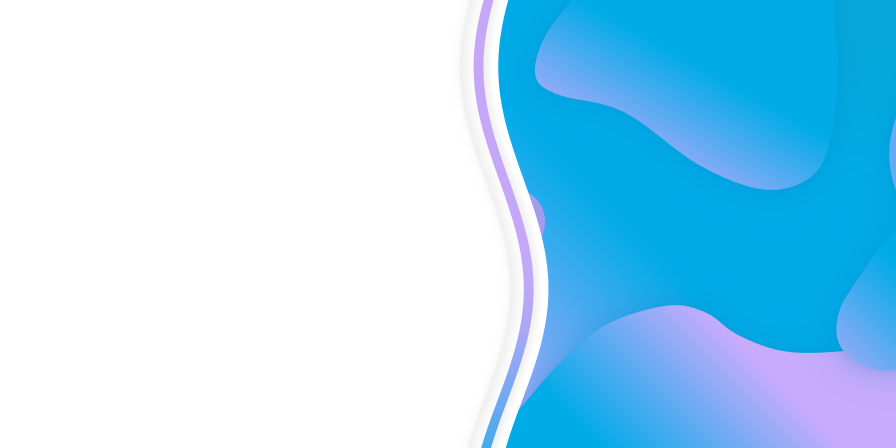
Write a Shadertoy shader that draws this background.

```glsl
// Abstract banner: white left side, wavy ribbon edge, cyan and lavender fluid shapes.

// Lengths are in canvas heights: x runs 0..2 and y runs 0..1, upward.
const vec3 CYAN = vec3(0.0, 0.67, 0.91);
const vec3 LAVENDER = vec3(0.79, 0.67, 0.99);
const vec3 TEAL = vec3(0.02, 0.66, 0.85);
const vec3 VIOLET = vec3(0.65, 0.61, 0.93);
const vec3 SHADOW_TINT = vec3(0.02, 0.52, 0.76);
const float SHADOW_SIZE = 0.028;
const float SHADOW_STRENGTH = 0.22;
const float RIBBON_WIDTH = 0.086;
const float STRIPE_LEFT = -0.055;
const float STRIPE_RIGHT = -0.033;
const int STEPS = 6;   // straight pieces per spline span

// Control points of the closed shapes
const vec2 UPPER_BLOB[12] = vec2[12](
    vec2(1.276, 1.000), vec2(1.214, 0.914), vec2(1.195, 0.831), vec2(1.245, 0.789),
    vec2(1.393, 0.750), vec2(1.563, 0.630), vec2(1.714, 0.576), vec2(1.823, 0.617),
    vec2(1.862, 0.740), vec2(1.865, 0.922), vec2(1.797, 1.130), vec2(1.380, 1.130));
const vec2 LOWER_HILL[12] = vec2[12](
    vec2(1.042, -0.042), vec2(1.161, 0.089), vec2(1.250, 0.190), vec2(1.354, 0.276),
    vec2(1.490, 0.318), vec2(1.576, 0.302), vec2(1.646, 0.253), vec2(1.750, 0.216),
    vec2(1.880, 0.216), vec2(2.083, 0.240), vec2(2.135, -0.094), vec2(1.563, -0.198));
const vec2 RIGHT_DROP[12] = vec2[12](
    vec2(1.958, 0.440), vec2(1.917, 0.380), vec2(1.878, 0.318), vec2(1.867, 0.260),
    vec2(1.885, 0.214), vec2(1.938, 0.180), vec2(2.000, 0.174), vec2(2.083, 0.188),
    vec2(2.161, 0.297), vec2(2.161, 0.453), vec2(2.083, 0.531), vec2(2.010, 0.495));

// Catmull-Rom point between b and c
vec2 spline(vec2 a, vec2 b, vec2 c, vec2 d, float t) {
    return b + 0.5 * t * (c - a + t * (2.0 * a - 5.0 * b + 4.0 * c - d
             + t * (3.0 * (b - c) + d - a)));
}

// Signed distance to a closed spline, negative inside
float splineDistance(vec2 p, vec2 knots[12]) {
    float nearest = 1e3, side = 1.0;
    vec2 a = knots[0];
    for (int i = 0; i < 12; i++) {
        for (int j = 1; j <= STEPS; j++) {
            vec2 b = spline(knots[(i + 11) % 12], knots[i], knots[(i + 1) % 12],
                            knots[(i + 2) % 12], float(j) / float(STEPS));
            vec2 edge = b - a, w = p - a;
            vec2 gap = w - edge * clamp(dot(w, edge) / dot(edge, edge), 0.0, 1.0);
            nearest = min(nearest, dot(gap, gap));
            bvec3 crossing = bvec3(p.y >= a.y, p.y < b.y, edge.x * w.y > edge.y * w.x);
            if (all(crossing) || all(not(crossing))) side = -side;
            a = b;
        }
    }
    return side * sqrt(nearest);
}

// Cyan to lavender ramp along a direction
vec3 ramp(vec2 p, vec2 start, vec2 direction, float span) {
    return mix(CYAN, LAVENDER, clamp(dot(p - start, normalize(direction)) / span, 0.0, 1.0));
}

// Coverage of the inside of a distance field
float fill(float d) {
    return clamp(0.5 - d * iResolution.y, 0.0, 1.0);
}

// Lay a shape with a soft shadow over the colour
vec3 layer(vec3 under, vec3 paint, float d) {
    float shade = SHADOW_STRENGTH * exp(-max(d, 0.0) / SHADOW_SIZE);
    return mix(mix(under, SHADOW_TINT, shade), paint, fill(d));
}

// Right edge of the ribbon at height y
float ribbonEdge(float y) {
    return 1.167 + 0.0573 * cos(6.35 * (y - 0.375)) + 0.0065 * cos(7.1 * (y - 0.141));
}

vec3 fluid(vec2 p) {
    vec3 col = ramp(p, vec2(1.12, 0.78), vec2(-1.0, -1.0), 0.56);
    col = mix(col, TEAL, 1.0 - smoothstep(0.05, 0.45, length(p - vec2(2.0, 1.0))));
    col = mix(col, VIOLET, fill(length(p - vec2(1.141, 0.505)) - 0.0755));

    vec3 upper = ramp(p, vec2(1.30, 1.0), vec2(-0.486, -0.874), 0.30);
    col = layer(col, upper, splineDistance(p, UPPER_BLOB));
    vec3 hill = ramp(p, vec2(1.30, 0.04), vec2(1.0, 1.0), 0.39);
    col = layer(col, hill, splineDistance(p, LOWER_HILL));

    vec3 sliver = mix(CYAN, LAVENDER, 0.5);
    col = layer(col, sliver, length(p - vec2(2.214, 0.656)) - 0.229);
    vec3 drop = ramp(p, vec2(2.0, 0.41), vec2(-1.0, -1.0), 0.325);
    return layer(col, drop, splineDistance(p, RIGHT_DROP));
}

// White side and ribbon; x is measured from the ribbon's right edge
vec3 ribbon(float x, float y) {
    float outside = -RIBBON_WIDTH - x;
    vec3 page = vec3(1.0 - 0.03 * exp(-max(outside, 0.0) / 0.008));
    vec3 leftBand = vec3(mix(0.945, 0.985, smoothstep(-RIBBON_WIDTH, STRIPE_LEFT, x)));
    vec3 rightBand = vec3(mix(0.945, 1.0, smoothstep(STRIPE_RIGHT, -0.008, x)));
    vec3 stripe = mix(CYAN, LAVENDER * 0.98, smoothstep(-0.3, 0.45, y));
    vec3 col = mix(leftBand, page, fill(-outside));
    col = mix(col, stripe, fill(STRIPE_LEFT - x));
    return mix(col, rightBand, fill(STRIPE_RIGHT - x));
}

void mainImage(out vec4 fragColor, in vec2 fragCoord) {
    vec2 p = fragCoord / iResolution.y;
    float x = p.x - ribbonEdge(p.y);
    vec3 col = ribbon(x, p.y);
    float cover = fill(-x);
    if (cover > 0.0) col = mix(col, fluid(p), cover);
    fragColor = vec4(col, 1.0);
}
```
